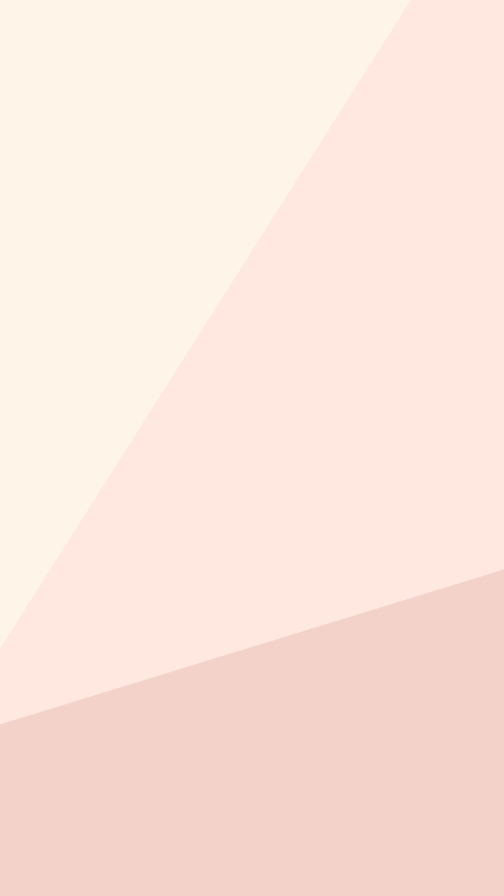
Give the GLSL for this background, as a Shadertoy shader.

```glsl
// Three flat pastel planes: cream corner, blush band and rose base, split by two slanted edges.

// Coverage of the area above the line through a and b (a left of b), softened over one pixel.
float above(vec2 p, vec2 a, vec2 b) {
    float slope = (b.y - a.y) / (b.x - a.x);
    float height = p.y - a.y - slope * (p.x - a.x);
    float pixel = (1.0 + abs(slope) * iResolution.y / iResolution.x) / iResolution.y;
    return smoothstep(-0.6 * pixel, 0.6 * pixel, height);
}

void mainImage(out vec4 fragColor, in vec2 fragCoord) {
    vec2 uv = fragCoord / iResolution.xy;

    // Blush band, with a faint warm tint toward the steep edge
    vec3 color = mix(vec3(1.0, 0.908, 0.880), vec3(0.998, 0.910, 0.878), uv.x);

    // Cream corner at the upper left
    color = mix(color, vec3(1.0, 0.957, 0.908), above(uv, vec2(0.0, 0.276), vec2(0.815, 1.0)));

    // Rose base below the shallow edge
    float base = 1.0 - above(uv, vec2(0.0, 0.1915), vec2(1.0, 0.3645));
    color = mix(color, vec3(0.953, 0.828, 0.790), base);

    fragColor = vec4(color, 1.0);
}
```
